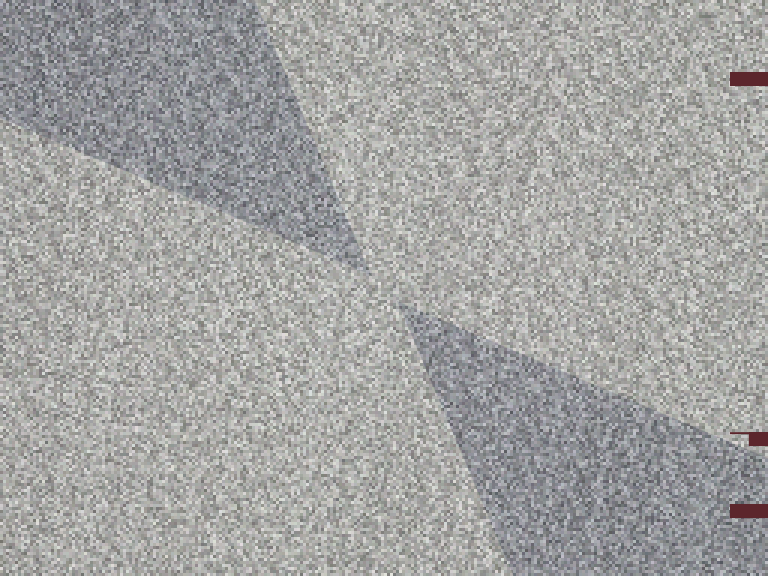
Reproduce this background procedurally as a Shadertoy shader.

```glsl
// Grainy pale grey field crossed by a darker bow-tie beam, with maroon tabs at the right edge.

const vec3 PALE_GREY = vec3(0.672, 0.672, 0.660);
const vec3 BEAM_GREY = vec3(0.553, 0.560, 0.580);
const vec3 MAROON = vec3(0.360, 0.150, 0.172);

const float GRAIN_ROWS = 192.0;     // grain cells over the canvas height
const float GRAIN_AMOUNT = 0.215;
const float TINT_AMOUNT = 0.035;
const float CENTER_GLOW = 0.025;

const float BEAM_SLOPE = 0.405;     // half width gained per unit along the axis
const float BEAM_PINCH = 0.013;     // gap at the crossing

const float TAB_LEFT = 0.9505;
const float SHORT_TAB_LEFT = 0.975;
const float TAB_HALF_HEIGHT = 0.0122;
const float TAB_BASE = 0.1128;
const float TAB_SPACING = 0.125;
const vec3 TAB_ROWS = vec3(0.0, 1.0, 6.0);
const vec2 HAIRLINE = vec2(0.2480, 0.0017);   // center height, half thickness

float hash(vec2 p) {
    return fract(sin(dot(p, vec2(12.9898, 78.233))) * 43758.5453);
}

// Coverage of a strip reaching from a left edge to the right border.
float strip(vec2 uv, float left, float centerY, float halfHeight, vec2 pixel) {
    float across = clamp((uv.x - left) / pixel.x + 0.5, 0.0, 1.0);
    float along = clamp((halfHeight - abs(uv.y - centerY)) / pixel.y + 0.5, 0.0, 1.0);
    return across * along;
}

// Bow tie along the falling diagonal, pinched at the center.
float beamMask(vec2 p, float pixel) {
    float axis = abs(p.x - p.y) * 0.70711;
    float side = abs(p.x + p.y) * 0.70711;
    float edge = BEAM_SLOPE * axis - BEAM_PINCH - side;
    return smoothstep(-pixel, pixel, edge);
}

// Bell-shaped brightness grain with a slight colour tint.
vec3 grain(vec2 cell) {
    float value = hash(cell) + hash(cell + 317.0) - 1.0;
    vec3 tint = vec3(hash(cell + 71.0), hash(cell + 139.0), hash(cell + 223.0)) - 0.5;
    return GRAIN_AMOUNT * value + TINT_AMOUNT * tint;
}

float tabMask(vec2 uv, vec2 pixel) {
    float mask = strip(uv, TAB_LEFT, HAIRLINE.x, HAIRLINE.y, pixel);
    for (int i = 0; i < 3; i++) {
        float left = i == 1 ? SHORT_TAB_LEFT : TAB_LEFT;
        float centerY = TAB_BASE + TAB_SPACING * TAB_ROWS[i];
        mask = max(mask, strip(uv, left, centerY, TAB_HALF_HEIGHT, pixel));
    }
    return mask;
}

void mainImage(out vec4 fragColor, in vec2 fragCoord) {
    vec2 uv = fragCoord / iResolution.xy;
    vec2 pixel = 1.0 / iResolution.xy;
    vec2 p = (fragCoord - 0.5 * iResolution.xy) / iResolution.y;

    // Field and beam
    vec3 color = mix(PALE_GREY, BEAM_GREY, beamMask(p, pixel.y));
    color += CENTER_GLOW * (exp(-4.0 * dot(p, p)) - 0.4);

    // Grain
    color += grain(floor(fragCoord / iResolution.y * GRAIN_ROWS));

    // Solid tabs
    color = mix(color, MAROON, tabMask(uv, pixel));
    fragColor = vec4(clamp(color, 0.0, 1.0), 1.0);
}
```
